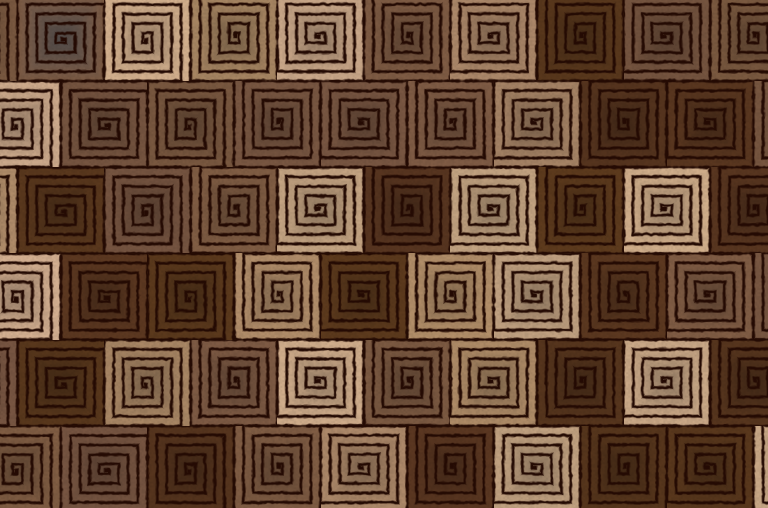
Write a Shadertoy shader that draws this pattern.

```glsl
const vec2 TILE_SIZE = vec2(0.1704, 0.1697);   // fractions of canvas height
const float BANDS = 9.0;          // yarn bands across one tile
const float LINE_HALF = 0.15;     // half line width, in bands

const vec3 LINE_COLOR = vec3(0.14, 0.04, 0.01);
const vec3 CREAM = vec3(0.74, 0.615, 0.50);
const vec3 TAN = vec3(0.63, 0.50, 0.38);
const vec3 BROWN = vec3(0.45, 0.325, 0.24);
const vec3 UMBER = vec3(0.325, 0.20, 0.11);
const vec3 SLATE = vec3(0.39, 0.36, 0.35);

float hash(vec2 p) {
    return fract(sin(dot(p, vec2(127.1, 311.7))) * 43758.5453);
}

float valueNoise(vec2 p) {
    vec2 i = floor(p), f = fract(p);
    f = f * f * (3.0 - 2.0 * f);
    return mix(mix(hash(i), hash(i + vec2(1, 0)), f.x),
               mix(hash(i + vec2(0, 1)), hash(i + vec2(1, 1)), f.x), f.y);
}

vec2 quarterTurns(vec2 p, float turns) {
    if (mod(turns, 2.0) > 0.5) p = vec2(-p.y, p.x);
    return turns > 1.5 ? -p : p;
}

// Square spiral level: the lower side reaches one band further right
float spiralLevel(vec2 p) {
    bool lower = p.y < 0.0 && -p.y > max(-p.x, p.x - 1.0);
    return lower ? -p.y : max(abs(p.x), p.y);
}

float boxDistance(vec2 p, vec2 halfSize) {
    vec2 d = abs(p) - halfSize;
    return length(max(d, 0.0)) + min(max(d.x, d.y), 0.0);
}

// Signed distance to the dark spiral line, in bands
float spiralLine(vec2 p, float wobble) {
    float line = abs(fract(spiralLevel(p) + wobble) - 0.5) - LINE_HALF;
    float core = boxDistance(p - vec2(0.3, 0.15), vec2(0.3, 0.22)) + wobble;
    return min(line, core);
}

// Light tiles favour every second column, or every third in odd rows
vec3 yarnColor(vec2 tile) {
    bool oddRow = mod(tile.y, 2.0) > 0.5;
    bool favoured = oddRow ? mod(tile.x, 3.0) > 1.5 : mod(tile.x, 2.0) > 0.5;
    float pick = 0.65 * hash(tile + 3.7) + (favoured ? 0.4 : 0.0);
    vec3 color = pick < 0.3 ? UMBER : pick < 0.58 ? BROWN : pick < 0.68 ? TAN : CREAM;
    color *= 0.95 + 0.1 * hash(tile + 11.3);
    return color + vec3(0.0, -0.008, 0.02) * (hash(tile + 23.9) - 0.5);
}

void mainImage(out vec4 fragColor, in vec2 fragCoord) {
    vec2 uv = fragCoord / iResolution.y;

    // Half-offset rows counted from the top
    vec2 grid = vec2(uv.x, 1.0 - uv.y) / TILE_SIZE + vec2(-0.203, 0.06);
    grid.x -= 0.5 * mod(floor(grid.y), 2.0);
    vec2 tile = floor(grid);
    vec2 p = (fract(grid) - 0.5) * vec2(1, -1) * BANDS;

    // Spiral direction alternates, with a different pair in the first columns
    float parity = mod(tile.x, 2.0);
    float turns = tile.x < 2.0 ? 2.0 + parity : 1.0 - parity;
    vec2 q = quarterTurns(p, turns) * vec2(-1, 1);

    // Hand-woven ragged edges
    float wobble = (valueNoise(uv * 110.0) - 0.5) * 0.14
                 + (valueNoise(uv * 220.0 + 7.0) - 0.5) * 0.08;
    float soft = 0.07 + 0.5 * BANDS / (TILE_SIZE.y * iResolution.y);
    float yarn = smoothstep(-soft, soft, spiralLine(q, wobble));

    // Darker tile centres, one faded tile and fine pile
    float radius = max(abs(p.x), abs(p.y)) / (0.5 * BANDS);
    vec3 color = yarnColor(tile);
    if (tile == vec2(0)) color = mix(SLATE, BROWN, radius);
    color *= mix(0.8, 1.04, smoothstep(0.0, 0.9, radius));
    color *= 0.96 + 0.08 * valueNoise(uv * 260.0);

    fragColor = vec4(mix(LINE_COLOR, color, yarn), 1.0);
}
```
